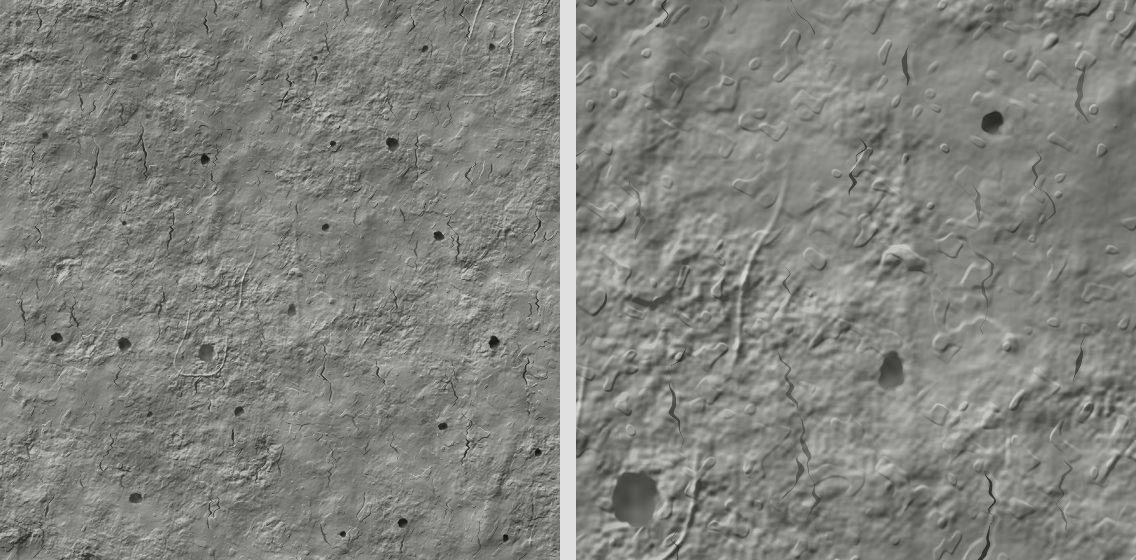
Left, the full canvas; right, a detail of the centre.
This texture is drawn by a WebGL 1 fragment shader. Its source:

```glsl
precision highp float;
// Weathered grey plaster: a height field of lumps, chipped flakes, specks and
// grit is lit from the upper left, with raised trowel marks. Thin upright
// cracks and round air holes are scattered over it on jittered grids.

uniform vec2 u_resolution;

const vec3 PLASTER_TINT = vec3(0.0, 0.005, -0.011);
const vec2 LIGHT_DIR = vec2(-0.53, 0.85);
const mat2 TURN = mat2(0.8, 0.6, -0.6, 0.8);

float hash(vec2 p) {
  vec3 q = fract(p.xyx * 0.1031);
  q += dot(q, q.yzx + 33.33);
  return fract((q.x + q.y) * q.z);
}

float noise(vec2 p) {
  vec2 i = floor(p);
  vec2 f = fract(p);
  f = f * f * (3.0 - 2.0 * f);
  float low = mix(hash(i), hash(i + vec2(1.0, 0.0)), f.x);
  float high = mix(hash(i + vec2(0.0, 1.0)), hash(i + 1.0), f.x);
  return mix(low, high, f.y);
}

float bell(float x, float width) {
  return exp(-x * x / (width * width));
}

// Step of variable softness
float ledge(float level, float softness, float x) {
  return smoothstep(level - softness, level + softness, x);
}

// Half-shifted rows, each repeat holding one set of trowel marks
vec2 brickCell(vec2 p) {
  float row = floor((p.y - 0.3) / 0.5);
  return vec2(fract(p.x + 0.15 + 0.5 * row) - 0.5, p.y - 0.3 - row * 0.5);
}

// Leaning U-shaped ridge, broken up and fading upwards
float trowelRidge(vec2 p) {
  vec2 q = brickCell(p) - vec2(0.0, 0.03);
  q.x -= 0.28 * q.y + (noise(p * 22.0) - 0.5) * 0.014;
  vec2 b = abs(q - vec2(0.0, 0.15)) - vec2(0.018, 0.128);
  float d = length(max(b, 0.0)) + min(max(b.x, b.y), 0.0) - 0.022;
  float fade = 1.0 - smoothstep(0.16, 0.28, q.y);
  return bell(d, 0.002) * fade * smoothstep(0.15, 0.6, noise(p * 19.0 + 5.0));
}

// Broad dragged smear and a faint upright seam
float trowelSmear(vec2 p) {
  vec2 q = brickCell(p);
  float wobble = (noise(p * 25.0) - 0.5) * 0.016;
  float smear = bell(q.x - 0.26 * q.y + 0.05 + wobble, 0.012);
  smear *= smoothstep(0.17, 0.3, q.y) * (1.0 - smoothstep(0.38, 0.48, q.y));
  float seam = bell(q.x - 0.18 + wobble * 0.5, 0.005);
  seam *= smoothstep(0.0, 0.1, q.y) * (1.0 - smoothstep(0.3, 0.45, q.y));
  return smear + 0.35 * seam;
}

float surfaceHeight(vec2 p) {
  vec2 t = TURN * p;
  vec2 w = t + 0.012 * vec2(noise(p * 24.0), noise(p * 24.0 + 40.0))
             + 0.004 * vec2(noise(p * 75.0), noise(p * 75.0 + 40.0));
  float gritty = smoothstep(0.3, 0.7, 0.5 * noise(p * 7.0 + 9.0) + 0.5 * noise(t * 23.0));
  float lumps = 0.065 / 18.0 * noise(w * 18.0) + 0.075 / 42.0 * noise(w * 42.0 + 7.0);
  float grit = 0.1 / 85.0 * noise(w * 85.0 + 3.0) + 0.11 / 170.0 * noise(TURN * w * 170.0)
             + 0.12 / 320.0 * noise(p * 320.0);
  // Chips in two sizes, crisp in places and worn in others, and isolated specks
  float wear = noise(p * 37.0 + 70.0);
  float sheet = 0.55 * noise(w * 17.0 + 20.0) + 0.28 * noise(w * 44.0) + 0.17 * noise(w * 105.0);
  float flakes = ledge(0.54, mix(0.015, 0.13, wear), sheet) * smoothstep(0.35, 0.7, noise(p * 15.0 + 60.0));
  float chip = 0.7 * noise(w * 48.0 + 80.0) + 0.3 * noise(t * 130.0);
  float chips = ledge(0.64, mix(0.14, 0.03, wear), chip) * smoothstep(0.3, 0.7, noise(t * 27.0 + 90.0));
  float specks = smoothstep(0.7, 0.88, noise(w * 125.0 + 15.0));
  return lumps + grit * (0.32 + 0.75 * gritty) + 0.0007 * flakes + 0.0006 * chips
       + 0.0003 * specks + 0.0005 * trowelRidge(p) + 0.0016 * trowelSmear(p);
}

// x: crack darkness, y: bright lip beside it
vec2 cracks(vec2 p, vec2 cell, float chance, float seed, float px) {
  vec2 result = vec2(0.0);
  for (int j = -1; j <= 1; j++) {
    for (int i = -1; i <= 1; i++) {
      vec2 id = floor(p / cell) + vec2(float(i), float(j));
      vec2 key = id + seed;
      vec2 r = vec2(hash(key + 11.0), hash(key + 27.0));
      vec2 d = p - (id + 0.2 + 0.6 * r) * cell;
      float along = d.y / (cell.y * mix(0.15, 0.5, hash(key + 43.0)));
      float taper = max(1.0 - along * along, 0.0);
      float path = (noise(vec2(p.y * 45.0, key.x * 7.0 + key.y * 3.0)) - 0.5) * 0.018
                 + (noise(vec2(p.y * 190.0, key.x + key.y * 5.0)) - 0.5) * 0.006;
      d.x -= path + d.y * (r.x - 0.4) * 0.4;
      float width = 0.0022 * taper * smoothstep(0.05, 0.9, noise(p * 95.0));
      float shown = step(hash(key), chance) * smoothstep(0.0, 0.25, taper);
      float line = 1.0 - smoothstep(width - px, width + px, abs(d.x));
      float lip = bell(d.x - 0.0032, 0.0013) * step(0.7, r.y);
      result = max(result, shown * vec2(line * mix(0.45, 1.0, r.y), lip));
    }
  }
  return result;
}

// x: hole coverage, y: tone inside, z: lit lower rim
vec3 airHoles(vec2 p, float cell, float px) {
  vec3 result = vec3(0.0);
  for (int j = -1; j <= 1; j++) {
    for (int i = -1; i <= 1; i++) {
      vec2 id = floor(p / cell) + vec2(float(i), float(j));
      vec2 r = vec2(hash(id + 71.0), hash(id + 83.0));
      vec2 d = p - (id + 0.15 + 0.7 * r) * cell;
      float size = hash(id + 97.0);
      float radius = 0.0045 + 0.005 * size + 0.01 * pow(size, 16.0);
      float dist = length(d * vec2(1.0, 0.8 + 0.4 * r.x)) - radius;
      dist += (noise(p * 130.0) - 0.5) * 0.005 + (noise(p * 300.0) - 0.5) * 0.002;
      float shown = step(hash(id + 59.0), 0.68);
      float cover = shown * (1.0 - smoothstep(-px - 0.12 * radius, px, dist));
      float tone = mix(0.1, 0.34, max(r.y * r.y, smoothstep(0.85, 1.0, size)));
      tone += 0.16 * smoothstep(0.0, -1.0, dot(d, LIGHT_DIR) / radius);
      float rim = shown * bell(dist - 0.002, 0.002) * smoothstep(0.0, 1.0, -dot(d, LIGHT_DIR) / radius);
      if (cover > result.x) result.xy = vec2(cover, tone);
      result.z = max(result.z, rim);
    }
  }
  return result;
}

// Stains and shallow shade, from wide patches down to small blotches
float mottle(vec2 p) {
  vec2 t = TURN * p;
  return 0.07 * (noise(p * 4.0) - 0.5) + 0.07 * (noise(t * 11.0 + 50.0) - 0.5)
       + 0.06 * (noise(p * 26.0 + 12.0) - 0.5) + 0.05 * (noise(t * 60.0 + 31.0) - 0.5);
}

void main() {
  vec2 p = gl_FragCoord.xy / u_resolution.y;
  float px = 0.6 / u_resolution.y;

  // Relief lighting, a little stronger on scattered curls
  float reach = 0.0012;
  float slope = (surfaceHeight(p) - surfaceHeight(p + LIGHT_DIR * reach)) / reach;
  slope *= 0.77 + 0.45 * smoothstep(0.55, 0.85, noise(p * 19.0 + 33.0));
  float tone = 0.492 + mottle(p) + clamp(slope, -0.27, 0.22) + 0.08 * trowelRidge(p);

  // Cracks and holes
  vec2 crack = max(cracks(p, vec2(0.11, 0.125), 0.75, 0.0, px),
                   0.75 * cracks(p + 0.37, vec2(0.08, 0.06), 0.4, 130.0, px));
  vec3 hole = airHoles(p, 0.165, px);
  tone += 0.09 * crack.y + 0.08 * hole.z;
  tone = mix(tone, 0.12, crack.x * 0.9);
  tone = mix(tone, hole.y + 0.1 * (noise(p * 160.0) - 0.5), hole.x);

  gl_FragColor = vec4(clamp(tone + PLASTER_TINT, 0.0, 1.0), 1.0);
}
```
